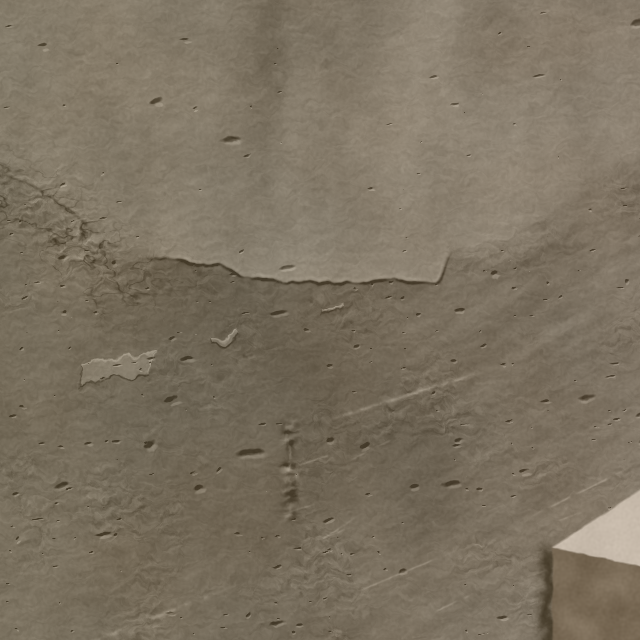
This texture is drawn by a WebGL 2 fragment shader. Its source:

```glsl
#version 300 es
precision highp float;
// Weathered plaster wall: a pale upper coat breaks off along a jagged lip over
// a darker, scratched base coat, with a pale ledge in the lower right corner.
// Gradient noise gives stains and relief; loops scatter pits, chips and scratches.
uniform vec2 u_resolution;
out vec4 outColor;

vec2 hash2(vec2 p) {
  vec3 q = fract(vec3(p.xyx) * vec3(0.1031, 0.1030, 0.0973));
  q += dot(q, q.yzx + 33.33);
  return fract((q.xx + q.yz) * q.zy);
}

float corner(vec2 i, vec2 f, vec2 e) { return dot(hash2(i + e) * 2.0 - 1.0, f - e); }

float gradNoise(vec2 p) {
  vec2 i = floor(p), f = p - i, e = vec2(0.0, 1.0);
  vec2 u = f * f * f * (f * (f * 6.0 - 15.0) + 10.0);
  return mix(mix(corner(i, f, e.xx), corner(i, f, e.yx), u.x),
             mix(corner(i, f, e.xy), corner(i, f, e.yy), u.x), u.y);
}

float fbm(vec2 p) {
  float sum = 0.0, amp = 1.0;
  for (int i = 0; i < 4; i++) {
    sum += amp * gradNoise(p);
    p = mat2(1.6, 1.2, -1.2, 1.6) * p + 7.3;
    amp *= 0.5;
  }
  return sum;
}

float bell(float x, float width) { return exp(-x * x / (width * width)); }

// Height of the broken lip of the upper coat
float lipHeight(float x) {
  float y = 0.60 - 0.04 * smoothstep(0.22, 0.48, x) + 0.13 * smoothstep(0.23, 0.0, x);
  y += 0.045 * smoothstep(0.68, 0.71, x) + 0.15 * smoothstep(0.74, 1.05, x);
  return y + 0.014 * fbm(vec2(x * 14.0, 3.0));
}

// Straight stroke from a along span, fading toward both ends
float stroke(vec2 p, vec2 a, vec2 span, float width) {
  float t = clamp(dot(p - a, span) / dot(span, span), 0.0, 1.0);
  return bell(length(p - a - span * t), width) * smoothstep(0.0, 0.2, t) * smoothstep(1.0, 0.7, t);
}

float boxDist(vec2 p, vec2 halfSize) {
  vec2 d = abs(p) - halfSize;
  return length(max(d, 0.0)) + min(max(d.x, d.y), 0.0);
}

void main() {
  vec2 p = gl_FragCoord.xy / u_resolution;
  vec2 warp = vec2(fbm(p * 30.0), fbm(p * 30.0 + 19.0));
  float slope = (lipHeight(p.x + 0.003) - lipHeight(p.x - 0.003)) / 0.006;
  float lip = (p.y - lipHeight(p.x)) / sqrt(1.0 + slope * slope) + 0.002 * warp.x;
  float sharpLip = smoothstep(0.2, 0.28, p.x) * smoothstep(0.72, 0.68, p.x);
  float blur = mix(0.03, 0.002, sharpLip);
  float upper = smoothstep(-blur, blur, lip);

  // Broad tones and vertical stains of both coats
  float coat = 0.8 + 0.25 * smoothstep(0.5, 1.0, p.x) * smoothstep(1.0, 0.65, p.y);
  coat += 0.5 * fbm(vec2(p.x * 6.0, p.y * 1.6) + 4.0) * p.y + 0.12 * sharpLip * smoothstep(0.06, 0.0, lip);
  coat -= 0.45 * bell(p.x - 0.42 + 0.03 * warp.x, 0.04) * smoothstep(0.62, 1.0, p.y);
  float base = 0.14 + 0.22 * smoothstep(0.4, 0.0, p.x) + 0.16 * smoothstep(0.35, 0.0, p.y);
  base += 0.45 * smoothstep(0.5, 1.05, p.x + 0.2 * (0.4 - p.y));
  float tone = mix(base, coat, upper) + 0.32 * fbm(p * 5.0 + 2.0) + 0.16 * fbm(p * 28.0);

  // Slanted trowel drag, then relief lit from above, roughest left of the lip
  vec2 drag = mat2(0.87, -0.5, 0.5, 0.87) * p;
  tone += 0.36 * (1.0 - upper) * smoothstep(0.25, 0.9, p.x) * fbm(drag * vec2(5.0, 36.0));
  float rubble = smoothstep(0.36, 0.12, p.x) * bell(lip + 0.03, 0.06);
  float rough = 0.2 + 0.35 * (1.0 - upper) * smoothstep(-0.1, 0.45, fbm(p * 7.0)) + 0.5 * rubble;
  vec2 reliefP = p * vec2(42.0, 65.0) + warp;
  tone += rough * 1.6 * (fbm(reliefP) - fbm(reliefP + vec2(-0.1, 0.25)));
  tone -= 0.7 * rubble * smoothstep(0.06, 0.0, abs(fbm(p * vec2(13.0, 22.0) + 9.0)));

  // Broken shadow under the lip, thin highlight on it
  float ragged = clamp(0.7 + 1.6 * gradNoise(vec2(p.x * 35.0, 8.0)), 0.1, 1.3);
  float lipMask = max(sharpLip, 0.4 * smoothstep(0.3, 0.0, p.x));
  tone += lipMask * ragged * (0.3 * bell(lip - 0.004, 0.003) - 1.7 * bell(lip + 0.002, 0.0024));

  // Ragged pits in clusters, each with a lit lower rim
  for (int i = 0; i < 4; i++) {
    float scale = 9.0 * pow(1.65, float(i));
    vec2 q = p * scale + float(i) * 17.0, cell = floor(q);
    vec2 rnd = hash2(cell + 5.0), kind = hash2(cell + 71.0);
    vec2 d = (q - cell - 0.35 - 0.3 * rnd) * vec2(0.8, 1.3 + 2.0 * kind.y);
    d += 0.01 * scale * warp + vec2(0.0, -0.5 * d.x);
    float size = 0.06 + 0.16 * rnd.y * rnd.y;
    float cluster = smoothstep(-0.3, 0.4, gradNoise(cell / scale * 6.0 + 3.0));
    float keep = step(kind.x, mix(0.32, 0.12, upper) * cluster);
    tone -= keep * 1.3 * smoothstep(size, size * 0.4, length(d));
    tone += keep * 0.6 * smoothstep(size, size * 0.4, length(d + vec2(-0.04, 0.16)));
  }

  // Vertical chain of gouges
  float chain = bell(p.x - 0.453 + 0.008 * warp.y, 0.011) * smoothstep(0.17, 0.2, p.y) * smoothstep(0.36, 0.33, p.y);
  tone += 3.0 * chain * (gradNoise(p * vec2(60.0, 85.0) + warp) - 0.08);

  // Pale, broken scratches rising to the right
  float worn = smoothstep(-0.35, 0.3, warp.y);
  for (int i = 0; i < 11; i++) {
    vec2 r = hash2(vec2(float(i) * 3.7, 11.0)), s = hash2(vec2(float(i), 47.0));
    vec2 span = (0.06 + 0.12 * s.x) * vec2(1.0, 0.3 + 0.35 * s.y);
    tone += 0.6 * worn * stroke(p + 0.002 * warp, vec2(0.42, 0.03) + r * vec2(0.45, 0.33), span, 0.0018);
  }
  tone += 0.9 * worn * stroke(p + 0.002 * warp, vec2(0.1, -0.02), vec2(0.28, 0.11), 0.0035);
  tone += 0.8 * worn * stroke(p + 0.002 * warp, vec2(0.5, 0.34), vec2(0.29, 0.09), 0.003);

  // Exposed chips with a shadow below
  for (int i = 0; i < 3; i++) {
    float k = float(i);
    vec2 d = p - vec2(0.18 + 0.17 * k, 0.425 + 0.047 * k) + 0.02 * warp - vec2(0.0, 0.2 * (p.x - 0.18 - 0.17 * k));
    vec2 halfSize = vec2(0.056, 0.015) / (1.0 + 1.6 * k);
    tone -= 0.7 * smoothstep(0.003, -0.002, boxDist(d + vec2(0.002, 0.004), halfSize));
    tone += 1.15 * smoothstep(0.002, -0.002, boxDist(d, halfSize));
  }

  // Tone to colour
  vec3 col = vec3(0.488, 0.448, 0.382) + 0.165 * clamp(tone - 0.52, -1.3, 1.0);
  col += vec3(0.008, 0.0, 0.008) * (p.x - 0.5) + vec3(0.01, 0.0, -0.007) * fbm(p * 4.0 + 31.0);

  // Corner ledge: dark crevice, brown front, pale top
  vec2 c = p - vec2(0.863, 0.145) + 0.003 * warp;
  float crevice = bell(c.x + 0.008 + 0.015 * warp.y, 0.013) * smoothstep(0.02, -0.02, c.y);
  col = mix(col, vec3(0.25, 0.21, 0.14), 0.85 * crevice);
  float inside = smoothstep(-0.002, 0.003, c.x), front = c.y + 0.22 * c.x;
  col = mix(col, vec3(0.47, 0.41, 0.33) + 0.07 * fbm(p * 18.0), inside * smoothstep(0.003, -0.003, front));
  float top = smoothstep(-0.002, 0.002, front) * smoothstep(0.003, -0.003, c.y - 0.65 * c.x);
  col = mix(col, vec3(0.78, 0.73, 0.67) + 0.03 * fbm(p * 20.0), inside * top);
  outColor = vec4(col + 0.03 * gradNoise(p * 170.0), 1.0);
}
```
